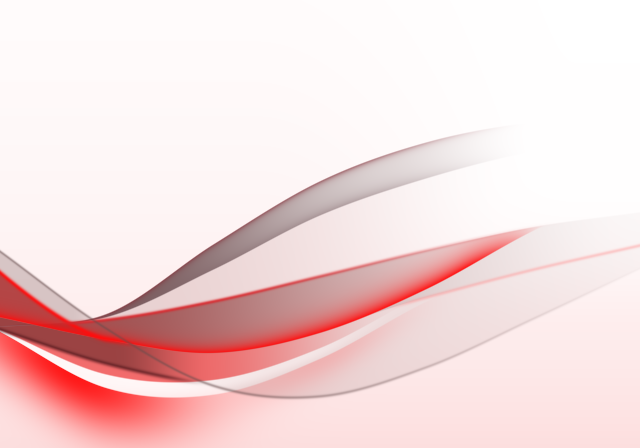
Write a Shadertoy shader that draws this background.

```glsl
// Smooth curve through seven heights spread evenly from left to right
float curve(float x, float k[7]) {
    int i = int(clamp(floor(x * 6.0), 0.0, 5.0));
    float t = x * 6.0 - float(i);
    float a = k[i], b = k[i + 1];
    float before = i > 0 ? k[i - 1] : 2.0 * a - b;
    float after = i < 5 ? k[i + 2] : 2.0 * b - a;
    float m0 = 0.5 * (b - before), m1 = 0.5 * (after - a);
    float c = b - a;
    return a + t * (m0 + t * (3.0 * c - 2.0 * m0 - m1 + t * (m0 + m1 - 2.0 * c)));
}

// Soft step that covers about two pixels
float above(float d) {
    float px = 1.0 / iResolution.y;
    return smoothstep(-px, px, d);
}

float band(float y, float low, float high) {
    return above(y - low) * above(high - y);
}

float line(float d, float width) {
    return exp(-d * d / (width * width));
}

// One at the left of the range, zero at its right
float fade(float start, float end, float x) {
    return 1.0 - smoothstep(start, end, x);
}

void mainImage(out vec4 fragColor, in vec2 fragCoord) {
    vec2 uv = fragCoord / iResolution.xy;
    float x = uv.x, y = uv.y;
    vec3 red = vec3(1.0, 0.05, 0.05);

    // Ribbon edges
    float crestTop = curve(x, float[7](0.271, 0.299, 0.454, 0.595, 0.682, 0.727, 0.740));
    float crestLow = curve(x, float[7](0.271, 0.292, 0.398, 0.519, 0.602, 0.662, 0.693));
    float midTop = curve(x, float[7](0.271, 0.286, 0.327, 0.383, 0.441, 0.493, 0.526));
    float redEdge = curve(x, float[7](0.292, 0.242, 0.212, 0.257, 0.355, 0.485, 0.591));
    float paleEdge = curve(x, float[7](0.300, 0.280, 0.270, 0.271, 0.336, 0.398, 0.452));
    float sheetEdge = curve(x, float[7](0.439, 0.266, 0.139, 0.115, 0.180, 0.288, 0.400));
    float whiteTop = curve(x, float[7](0.264, 0.164, 0.152, 0.223, 0.346, 0.450, 0.550));
    float whiteLow = curve(x, float[7](0.260, 0.134, 0.119, 0.199, 0.327, 0.430, 0.500));
    float darkLow = curve(x, float[7](0.264, 0.188, 0.141, 0.120, 0.120, 0.120, 0.120));
    float midLow = min(redEdge, paleEdge);
    float wedgeTop = redEdge + 0.1 * pow(max(1.0 - x * 6.0, 0.0), 1.5);

    // Backdrop, pink towards the bottom
    float blush = 0.13 * exp(-2.2 * y);
    blush *= 1.0 - 0.9 * smoothstep(0.4, 0.9, x) * smoothstep(0.25, 0.6, y);
    vec3 col = vec3(1.0 - 0.08 * blush, vec2(1.0 - blush));

    // Red glow under the white band
    float glow = line(x - 0.11, 0.18) * line(whiteLow - y, 0.1);
    col = mix(col, red, 0.95 * glow * above(whiteLow - y));

    // Translucent grey sheet
    float sheet = band(y, sheetEdge, midLow) * mix(0.32, 0.05, x);
    sheet += band(y, wedgeTop, sheetEdge) * 0.35 * fade(0.11, 0.18, x);
    col = mix(col, vec3(0.56, 0.45, 0.45), sheet);
    float warmth = line(x - 0.5, 0.12) * line(whiteLow - y, 0.05);
    col = mix(col, vec3(1.0, 0.4, 0.4), 0.3 * warmth * above(whiteLow - y));

    // White band with the pink veil above it
    float white = band(y, whiteLow, whiteTop) * mix(0.95, 0.55, smoothstep(0.2, 0.45, x));
    float depth = clamp((y - whiteLow) / max(whiteTop - whiteLow, 0.001), 0.0, 1.0);
    white *= mix(1.0, smoothstep(-0.5, 0.8, depth), smoothstep(0.1, 0.3, x));
    col = mix(col, vec3(1.0, 0.97, 0.97), white * fade(0.45, 0.66, x));
    float veil = band(y, whiteTop, redEdge) * fade(0.28, 0.64, x);
    col = mix(col, vec3(0.94, 0.3, 0.3), 0.8 * veil);

    // Dark fold at the left
    float fold = band(y, darkLow, redEdge) * fade(0.18, 0.33, x);
    col = mix(col, vec3(0.52, 0.22, 0.22), 0.8 * fold);
    col = mix(col, vec3(0.3, 0.08, 0.1), 0.6 * line(y - darkLow, 0.005) * fade(0.25, 0.33, x));

    // Pale space between the two upper ribbons
    float space = band(y, midTop, crestLow) * fade(0.2, 0.8, x);
    col = mix(col, vec3(0.87, 0.76, 0.76), 0.65 * space);

    // Upper ribbon
    vec3 crest = mix(vec3(0.42, 0.3, 0.31), vec3(0.83, 0.79, 0.79), smoothstep(0.2, 0.6, x));
    crest = mix(crest, vec3(0.42, 0.3, 0.32), 0.45 * exp(-max(y - crestLow, 0.0) / 0.015));
    crest = mix(crest, vec3(0.45, 0.08, 0.12), 0.75 * exp(-max(crestTop - y, 0.0) / 0.006));
    col = mix(col, crest, band(y, crestLow, crestTop) * 0.88 * fade(0.52, 0.83, x));

    // Middle ribbon and the wedge that joins it
    vec3 mid = mix(vec3(0.6, 0.28, 0.28), vec3(0.86, 0.8, 0.8), smoothstep(0.15, 0.75, x));
    float body = band(y, midLow, midTop);
    col = mix(col, mid, body * (0.92 - 0.8 * smoothstep(0.55, 1.0, x)));
    float wedge = band(y, redEdge, wedgeTop) * fade(0.15, 0.17, x);
    col = mix(col, vec3(0.67, 0.2, 0.2), 0.9 * wedge);

    // Red light along the ribbon edges
    float spread = mix(0.012, 0.03, smoothstep(0.2, 0.65, x));
    float shine = exp(-max(y - redEdge, 0.0) / spread) * above(y - redEdge);
    shine *= above(max(midTop, wedgeTop) - y) * fade(0.72, 0.86, x);
    col = mix(col, red, shine);
    col = mix(col, red, 0.9 * line(y - wedgeTop, 0.006) * fade(0.15, 0.24, x));
    float rim = line(y - midTop, 0.004) * smoothstep(0.08, 0.12, x);
    col = mix(col, vec3(0.85, 0.15, 0.17), 0.85 * rim * fade(0.3, 0.9, x));
    float paleRim = line(y - paleEdge, 0.004) * smoothstep(0.6, 0.65, x);
    col = mix(col, vec3(1.0, 0.55, 0.55), 0.4 * paleRim);

    // Thin dark rim of the grey sheet
    col = mix(col, vec3(0.4, 0.3, 0.3), 0.5 * line(y - sheetEdge, 0.0035) * fade(0.3, 1.1, x));

    fragColor = vec4(col, 1.0);
}
```
